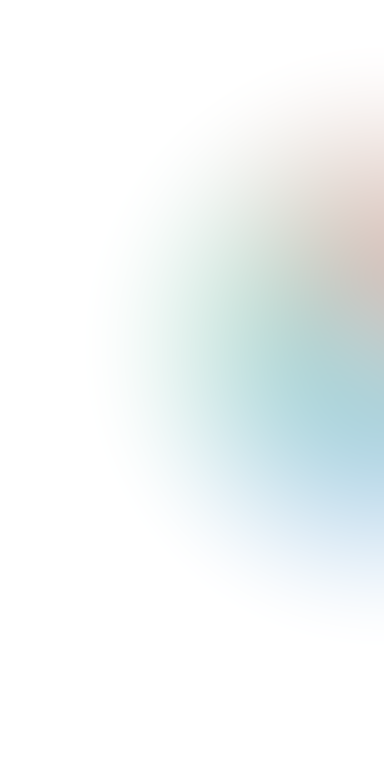
A WebGL 1 fragment shader for this background:

```glsl
precision highp float;

// A soft round glow on white, centred on the right edge of the canvas.
// Its tint is a weighted blend of Gaussian colour spots, running from
// rose through mint and teal to blue; a smooth falloff fades it to white.

uniform vec2 u_resolution;

// Adds one colour spot: weighted colour in rgb, total weight in a.
void addSpot(inout vec4 blend, vec2 p, vec2 centre, vec3 tint) {
  vec2 d = p - centre;
  blend += vec4(tint, 1.0) * exp(-10.0 * dot(d, d));
}

void main() {
  // Canvas space: x spans 0 to 1, y spans 0 to 2 upwards.
  vec2 p = gl_FragCoord.xy / u_resolution * vec2(1.0, 2.0);

  // Tint field, from the top down.
  vec4 blend = vec4(0.0);
  addSpot(blend, p, vec2(1.00, 1.84), vec3(0.88, 0.71, 0.69)); // pale rose
  addSpot(blend, p, vec2(0.82, 1.61), vec3(0.80, 0.80, 0.74)); // warm grey
  addSpot(blend, p, vec2(1.05, 1.42), vec3(0.88, 0.73, 0.71)); // rose
  addSpot(blend, p, vec2(0.52, 1.29), vec3(0.71, 0.87, 0.81)); // mint
  addSpot(blend, p, vec2(0.81, 0.95), vec3(0.66, 0.84, 0.86)); // teal
  addSpot(blend, p, vec2(0.89, 0.54), vec3(0.67, 0.80, 0.92)); // blue
  vec3 tint = blend.rgb / blend.a;

  // Round falloff into the white ground.
  float radius = length(p - vec2(1.0, 1.10));
  float glow = 1.0 - smoothstep(0.13, 0.81, radius);

  gl_FragColor = vec4(mix(vec3(1.0), tint, glow), 1.0);
}
```
